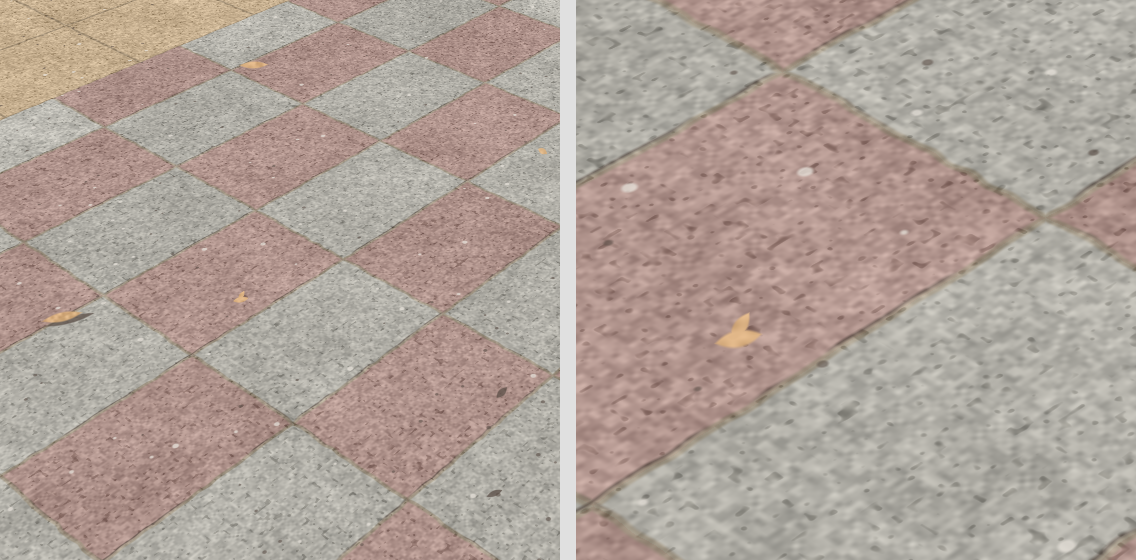
Left: the whole. Right: its middle third, enlarged.
Reproduce this texture procedurally as a three.js fragment shader.

```glsl
// Two-colour checkered paving seen obliquely, with a strip of tan slabs behind.
// Canvas points are mapped back onto the ground plane by an inverse perspective;
// slabs, joints, grain and specks are built there, leaves lie on the canvas.

#define RED_SLAB vec3(0.69, 0.578, 0.55)
#define GREY_SLAB vec3(0.693, 0.685, 0.655)
#define TAN_SLAB vec3(0.78, 0.69, 0.565)
#define JOINT_COLOR vec3(0.62, 0.575, 0.50)
#define SHADOW_COLOR vec3(0.36, 0.31, 0.28)
#define LEAF_COLOR vec3(0.87, 0.70, 0.50)
#define JOINT_HALF 0.012
#define GRAIN 0.14
#define TAN_EDGE -4.78
#define SLAB_ASPECT 1.35

varying vec2 vUv;

float hash(vec2 p) {
  vec3 q = fract(vec3(p.xyx) * vec3(0.1031, 0.1030, 0.0973));
  q += dot(q, q.yzx + 33.33);
  return fract((q.x + q.y) * q.z);
}

float noise(vec2 p) {
  vec2 i = floor(p), f = fract(p);
  f = f * f * (3.0 - 2.0 * f);
  return mix(mix(hash(i), hash(i + vec2(1.0, 0.0)), f.x),
             mix(hash(i + vec2(0.0, 1.0)), hash(i + 1.0), f.x), f.y);
}

// Perspective: canvas = (origin + x * axisX + y * axisY) / (1 + dot(tilt, ground))
const vec2 origin = vec2(0.5234, 0.2448);
const vec2 axisX = vec2(0.1573, -0.1452);
const vec2 axisY = vec2(0.3659, 0.25);
const vec2 tilt = vec2(-0.0664, 0.125);

vec2 toGround(vec2 p) {
  vec2 u = axisX - tilt.x * p, v = axisY - tilt.y * p, r = p - origin;
  return vec2(r.x * v.y - v.x * r.y, u.x * r.y - r.x * u.y) / (u.x * v.y - v.x * u.y);
}

// Signed offset to the nearest whole number
vec2 toLine(vec2 p) { return fract(p + 0.5) - 0.5; }

float band(float d, float halfWidth, float soft) {
  return 1.0 - smoothstep(halfWidth - soft, halfWidth + soft, abs(d));
}

// Pointed oval
float leaf(vec2 p, vec2 center, float angle, vec2 size) {
  float c = cos(angle), s = sin(angle);
  vec2 q = mat2(c, -s, s, c) * (p - center) / size;
  return 1.0 - smoothstep(-0.25, 0.25, abs(q.y) - 1.0 + q.x * q.x);
}

// Sparse round specks, one candidate per cell
float specks(vec2 p, float density, float soft) {
  vec2 cell = floor(p);
  vec2 center = 0.25 + 0.5 * vec2(hash(cell + 7.1), hash(cell + 19.7));
  float radius = 0.05 + 0.07 * hash(cell + 3.3);
  float d = length(fract(p) - center);
  return step(1.0 - density, hash(cell)) * (1.0 - smoothstep(radius - soft, radius + soft, d));
}

void main() {
  vec2 ground = toGround(vUv);
  float depth = 1.0 + dot(tilt, ground);
  float soft = 0.006 * depth;
  vec2 stone = ground * vec2(1.0, SLAB_ASPECT);

  // Slightly ragged slab edges
  vec2 ragged = ground + 0.012 * (vec2(noise(stone * 14.0), noise(stone * 14.0 + 40.0)) - 0.5);
  float tan_ = 1.0 - smoothstep(-soft, soft, ragged.x - TAN_EDGE);

  // Checkered slabs, each with its own tone
  vec2 cell = floor(ragged);
  float grey = mod(cell.x + cell.y, 2.0);
  vec3 color = mix(RED_SLAB, GREY_SLAB, grey);
  color += 0.025 * (hash(cell + 50.0) - 0.5);

  // Dusty, paler slabs along the far border
  float dust = smoothstep(-3.4, -4.7, ground.x) * grey + smoothstep(3.9, 4.3, ground.y);
  color += 0.07 * dust * noise(stone * 5.0);

  // Joints with a dark, broken lower lip
  vec2 gap = toLine(ragged) * vec2(1.0, SLAB_ASPECT);
  float wear = noise(stone * 8.0 + 12.0);
  float joint = max(band(gap.x, JOINT_HALF, soft), band(gap.y, JOINT_HALF, soft));
  float lip = band(gap.x + 0.014, 0.005, soft) * smoothstep(0.2, 0.75, wear);
  lip = max(lip, 0.6 * band(gap.y - 0.010, 0.004, soft) * smoothstep(0.4, 0.8, wear));
  color = mix(color, JOINT_COLOR + 0.12 * (wear - 0.5), 0.8 * joint);
  color = mix(color, SHADOW_COLOR, 0.62 * lip);

  // Tan slabs with their own wider grid
  vec2 tanGap = toLine(vec2((ragged.x - TAN_EDGE) / 1.22, ragged.y - 0.67)) * vec2(1.22, SLAB_ASPECT);
  float tanJoint = max(band(tanGap.x, 0.013, soft), band(tanGap.y, 0.012, soft));
  color = mix(color, mix(TAN_SLAB, TAN_SLAB * 0.82, tanJoint), tan_);

  // Stains, grain, pits and pale chips
  color += 0.05 * (noise(stone * 3.0) - 0.5) + 0.04 * (noise(stone * 9.0) - 0.5);
  float grain = noise(stone * 62.0) + 0.7 * noise(stone * 31.0 + 9.0) - 0.85;
  color += GRAIN * grain * vec3(1.0, 0.98, 0.94);
  color -= 0.13 * smoothstep(0.76, 0.95, noise(stone * 44.0 + 70.0));
  color = mix(color, vec3(0.90, 0.88, 0.85), 0.75 * specks(stone * 6.0, 0.07, 0.04));
  color = mix(color, SHADOW_COLOR, 0.6 * specks(stone * 8.0 + 31.5, 0.06, 0.04));

  // Fallen leaves: shadows, dry blades, dark scraps
  float dry = leaf(vUv, vec2(0.453, 0.884), 0.03, vec2(0.025, 0.006));
  dry = max(dry, leaf(vUv, vec2(0.111, 0.434), 0.22, vec2(0.036, 0.008)));
  dry = max(dry, leaf(vUv, vec2(0.430, 0.465), 0.20, vec2(0.014, 0.005)));
  dry = max(dry, leaf(vUv, vec2(0.431, 0.472), 1.0, vec2(0.010, 0.004)));
  dry = max(dry, leaf(vUv, vec2(0.969, 0.730), -0.5, vec2(0.009, 0.005)));
  float dark = leaf(vUv, vec2(0.896, 0.299), 0.8, vec2(0.013, 0.006));
  dark = max(dark, leaf(vUv, vec2(0.883, 0.119), 0.4, vec2(0.015, 0.005)));
  dark = max(dark, leaf(vUv, vec2(0.125, 0.429), 0.27, vec2(0.045, 0.006)));
  color = mix(color, SHADOW_COLOR, 0.75 * dark);
  color = mix(color, LEAF_COLOR + 0.15 * (noise(vUv * 150.0) - 0.5), 0.9 * dry);

  gl_FragColor = vec4(clamp(color, 0.0, 1.0), 1.0);
}
```
